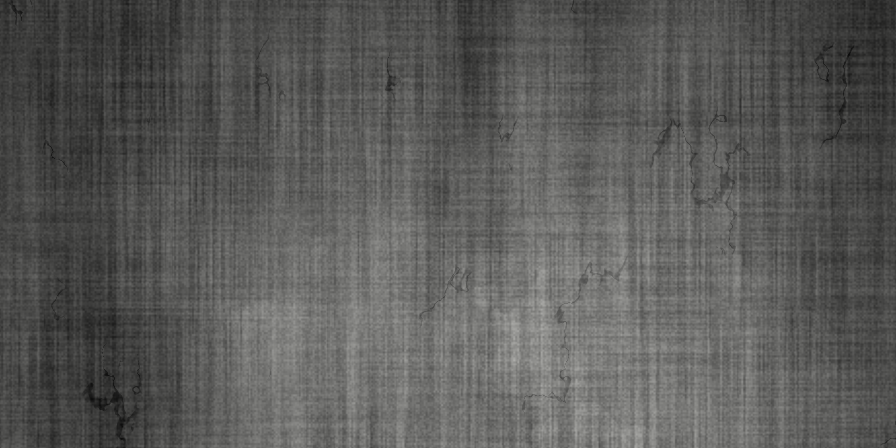
Give the GLSL for this texture, as a Shadertoy shader.

```glsl
#define BASE_LEVEL 0.205
#define GLOW_LEVEL 0.29
#define CLOUD_LEVEL 0.15
#define WARP_THREADS 0.13
#define WEFT_THREADS 0.075
#define GRAIN_LEVEL 0.085
#define PATCH_LEVEL 0.045
#define CRACK_LEVEL 0.10
#define TINT vec3(1.0, 1.0, 0.982)

float hash(vec2 p) {
    vec3 q = fract(vec3(p.xyx) * 0.1031);
    q += dot(q, q.yzx + 33.33);
    return fract((q.x + q.y) * q.z);
}

float noise(vec2 p) {
    vec2 cell = floor(p);
    vec2 f = fract(p);
    f = f * f * (3.0 - 2.0 * f);
    float low = mix(hash(cell), hash(cell + vec2(1, 0)), f.x);
    float high = mix(hash(cell + vec2(0, 1)), hash(cell + vec2(1, 1)), f.x);
    return mix(low, high, f.y);
}

float fbm(vec2 p) {
    float sum = 0.0;
    float amp = 0.5;
    for (int i = 0; i < 5; i++) {
        sum += amp * noise(p);
        p = mat2(1.6, 1.2, -1.2, 1.6) * p + 17.3;
        amp *= 0.5;
    }
    return sum / 0.969;
}

// Soft elliptical spot, 1 at its centre
float spot(vec2 p, vec2 centre, vec2 radius) {
    vec2 d = (p - centre) / radius;
    return exp(-dot(d, d));
}

// Broad light, dark corners and the dark central band
float lighting(vec2 p) {
    float light = BASE_LEVEL + GLOW_LEVEL * spot(p, vec2(1.18, 0.08), vec2(0.92, 0.78));
    light += 0.05 * spot(p, vec2(1.3, 0.75), vec2(0.45, 0.4));
    light += 0.04 * spot(p, vec2(0.5, 0.4), vec2(0.3, 0.25));
    light -= 0.075 * spot(p, vec2(1.06, 0.72), vec2(0.07, 0.42));
    light -= 0.08 * spot(p, vec2(0.3, 0.14), vec2(0.16, 0.2));
    light -= 0.05 * smoothstep(1.75, 2.0, p.x);
    return light;
}

// Streaks of several widths running along y
float threads(vec2 p) {
    float fine = noise(p * vec2(210.0, 5.0)) - 0.5;
    float medium = noise(p * vec2(85.0, 2.5) + 31.0) - 0.5;
    float broad = noise(p * vec2(24.0, 1.6) + 57.0) - 0.5;
    float presence = 0.55 + 0.9 * noise(p * vec2(6.0, 4.0) + 9.0);
    return (0.75 * fine + 0.45 * medium) * presence + 0.3 * broad;
}

// Thin broken lines along the contours of stretched noise
float cracks(vec2 p) {
    vec2 q = p * vec2(7.0, 3.5) + 0.5 * fbm(p * 14.0);
    float contour = abs(fbm(q + 41.0) - 0.5);
    float line = 1.0 - smoothstep(0.003, 0.013, contour);
    return line * smoothstep(0.56, 0.68, noise(p * vec2(8.0, 6.0) + 73.0));
}

void mainImage(out vec4 fragColor, in vec2 fragCoord) {
    vec2 p = fragCoord / iResolution.y;
    p.x *= 2.0 * iResolution.y / iResolution.x;

    float shade = lighting(p);
    float contrast = 0.55 + 1.3 * shade;

    // Cloudy stains, stretched downwards
    float stain = CLOUD_LEVEL * (fbm(p * vec2(6.0, 3.2) + 5.0) - 0.5);

    // Peeled patches with crisp edges, mostly in the lower half
    float peel = smoothstep(0.56, 0.585, fbm(p * vec2(5.0, 4.5) + 88.0));
    peel *= 1.0 - smoothstep(0.4, 0.75, p.y);
    stain += PATCH_LEVEL * peel * noise(p * 9.0 + 12.0);

    // Woven threads and grain
    float weave = WARP_THREADS * threads(p);
    weave += WEFT_THREADS * threads(p.yx + 3.7);
    weave += GRAIN_LEVEL * (noise(p * 230.0) - 0.5);

    // Sparse dark scratches along y
    float scratch = smoothstep(0.8, 0.95, noise(p * vec2(130.0, 7.0) + 200.0));
    weave -= 0.04 * scratch;

    shade += (stain + weave) * contrast;
    shade -= CRACK_LEVEL * cracks(p);
    fragColor = vec4(clamp(shade, 0.05, 0.75) * TINT, 1.0);
}
```
